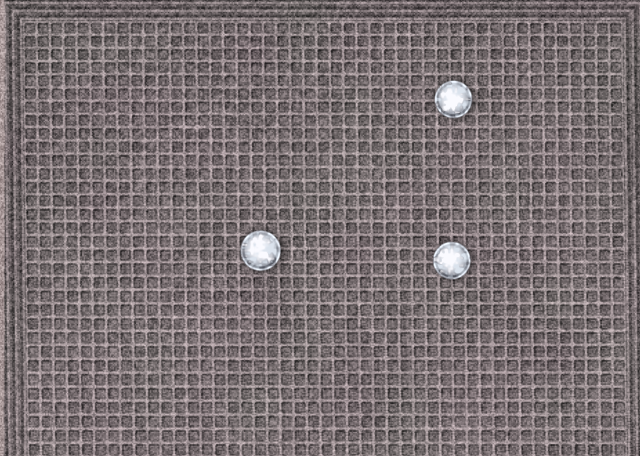
Write a Shadertoy shader that draws this texture.

```glsl
// A worn rubber mat: 45 by 32 rounded studs between pale ribs, framed by ridges,
// with three glass domes lying on it. Studs are a repeated rounded-box distance,
// the grain is layered value noise. Lengths are in canvas heights, y runs down.

float hash(vec2 p) {
    return fract(sin(dot(p, vec2(127.1, 311.7))) * 43758.5453);
}

float noise(vec2 p) {
    vec2 i = floor(p), f = fract(p);
    f = f * f * (3.0 - 2.0 * f);
    return mix(mix(hash(i), hash(i + vec2(1, 0)), f.x),
               mix(hash(i + vec2(0, 1)), hash(i + vec2(1, 1)), f.x), f.y);
}

// Brightness of the stud field; g counts studs, aa is a pixel in stud units
float studField(vec2 g, float aa) {
    vec2 id = floor(g);
    vec2 q = fract(g) - 0.5 + 0.02 * (vec2(hash(id), hash(id + 37.0)) - 0.5);
    float d = length(max(abs(q) - 0.25, 0.0)) - 0.15;
    float inside = 1.0 - smoothstep(-aa, aa, d);
    float rim = 1.0 - smoothstep(0.03, 0.14, abs(d + 0.06));
    float rib = 0.61 + 0.04 * (noise(g * 0.7) - 0.5);
    float top = 0.495 + 0.05 * (hash(id + 11.0) - 0.5);
    // Shadow rings each stud, deepest at its upper left
    float shadow = rim * (0.15 - 0.12 * (q.x + q.y));
    return mix(rib, top, inside) - shadow;
}

// Brightness of the frame; m is the distance outward from the stud field
float frame(float m) {
    float ridge = 0.0;
    for (int i = 0; i < 3; i++) {
        float at = 0.005 + 0.0175 * float(i);
        ridge += 0.14 * (1.0 - smoothstep(0.001, 0.004, abs(m - at)));
        ridge -= 0.11 * (1.0 - smoothstep(0.001, 0.005, abs(m - at - 0.006)));
    }
    return 0.42 + ridge;
}

// Lays a glass dome over the colour; v is the offset in radii
vec3 dome(vec3 under, vec2 v, float aa, float seed) {
    float r = length(v);
    float shade = 1.0 - smoothstep(0.85, 1.35, length(v - vec2(0.08, 0.0)));
    vec3 col = under * (1.0 - 0.35 * shade);
    float swirl = noise(v * 3.2 + seed) * 0.5 + noise(v * 7.0 + seed) * 0.5;
    vec3 glass = mix(vec3(0.48, 0.49, 0.53), vec3(0.86, 0.89, 0.93), smoothstep(0.2, 0.75, swirl));
    float glare = 1.0 - smoothstep(0.35, 0.8, length(v + vec2(0.05, 0.1)) + 1.1 * (swirl - 0.5));
    glass = mix(glass, vec3(0.98, 0.98, 1.0), glare);
    glass -= 0.22 * (1.0 - smoothstep(0.02, 0.1, abs(r - 0.85))) * (0.6 + 0.4 * v.y);
    glass += 0.1 * (1.0 - smoothstep(0.02, 0.08, abs(r - 0.94)));
    return mix(col, glass, 1.0 - smoothstep(1.0 - aa, 1.0 + aa, r));
}

void mainImage(out vec4 fragColor, in vec2 fragCoord) {
    float px = 1.0 / iResolution.y;
    vec2 p = vec2(fragCoord.x, iResolution.y - fragCoord.y) * px;

    // Stud field: leans slightly right, rows widen toward the bottom
    vec2 s = p - vec2(0.0503 + 0.0105 * p.y, 0.0462);
    float span = 1.314;
    float row = (sqrt(0.000816 + 0.0001576 * max(s.y, 0.0)) - 0.02857) / 0.0000788;
    vec2 g = vec2(s.x / span * 45.0, row);

    // Mat: studs inside, ridged frame on three sides
    float m = max(max(-s.x, s.x - span), -s.y);
    float light = mix(studField(g, px * 34.0), frame(m), smoothstep(-px, px, m));

    // Broad wear, paler toward the bottom, then fine grain
    light += 0.03 * (noise(p * 5.0) - 0.5) + 0.03 * (p.y - 0.5);
    float grain = 0.6 * noise(p * 330.0) + 0.4 * noise(p * 170.0 + 50.0);
    light += 0.4 * (grain - 0.5);
    vec3 col = light * vec3(1.045, 0.965, 0.98);

    // Faint green and pink stains
    float stain = noise(p * 9.0 + 20.0) - 0.5;
    col += stain * vec3(-0.008, 0.01, -0.004);

    // Pale gritty ground along the left edge
    vec3 ground = vec3(0.66, 0.60, 0.60) + 0.4 * (grain - 0.5);
    float edge = 0.011 - 0.002 * p.y + 0.003 * (noise(p * 40.0) - 0.5);
    col = mix(ground, col, smoothstep(edge - px, edge + px, p.x));

    // Domes: centre and radius
    vec3 domes[3] = vec3[3](vec3(0.9945, 0.2180, 0.041),
                            vec3(0.5714, 0.5495, 0.044),
                            vec3(0.9908, 0.5714, 0.041));
    for (int i = 0; i < 3; i++) {
        vec3 c = domes[i];
        col = dome(col, (p - c.xy) / c.z, px / c.z, 7.0 * float(i));
    }

    fragColor = vec4(clamp(col, 0.0, 1.0), 1.0);
}
```
